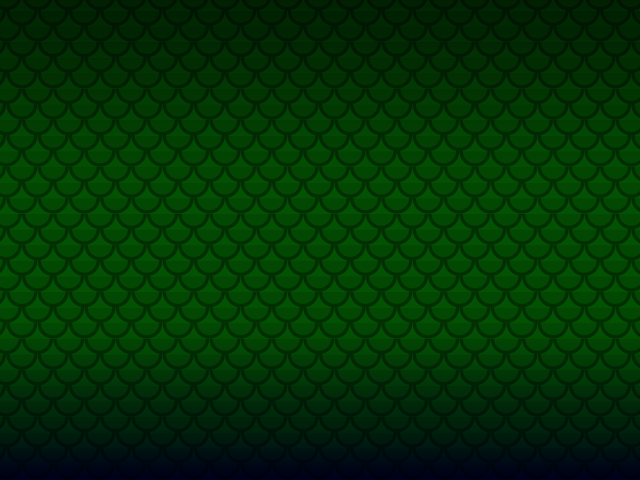
Give the GLSL for this pattern, as a WebGL 2 fragment shader.

```glsl
#version 300 es
precision highp float;

uniform vec2 u_resolution;
out vec4 fragColor;

// Green glow across the middle, dim at the top, navy at the foot
vec3 backdrop(float height) {
    vec3 green = vec3(0.01, 0.295, 0.01);
    vec3 color = mix(green, vec3(0.005, 0.13, 0.01), smoothstep(0.58, 1.04, height));
    color = mix(vec3(0.0, 0.13, 0.045), color, smoothstep(0.08, 0.34, height));
    return mix(vec3(0.0, 0.0, 0.1), color, smoothstep(-0.01, 0.12, height));
}

// Brightness of overlapping scales with unit radius and unit row spacing
float scaleTone(vec2 p, float blur) {
    float row = ceil(p.y);
    vec2 local = vec2(mod(p.x - row + 1.0, 2.0) - 1.0, p.y - row);
    float radius = length(local);

    // Lower half of a scale, meeting its lighter tip at the centre line
    float body = mix(0.96, 1.07, smoothstep(-blur, 0.0, local.y));
    body += 0.02 * local.y;

    // Tip of the scale below, showing between two neighbours
    float tip = 1.07 + 0.03 * (local.y + 1.0);

    // Dark rim
    float tone = mix(body, 0.62, smoothstep(-blur, blur, radius - 0.78));
    return mix(tone, tip, smoothstep(-blur, blur, radius - 1.0));
}

void main() {
    vec2 uv = gl_FragCoord.xy / u_resolution.y;
    float density = 30.72;
    vec2 p = uv * density - vec2(15.4, 20.05);
    float blur = 0.75 * density / u_resolution.y;
    fragColor = vec4(backdrop(uv.y) * scaleTone(p, blur), 1.0);
}
```
